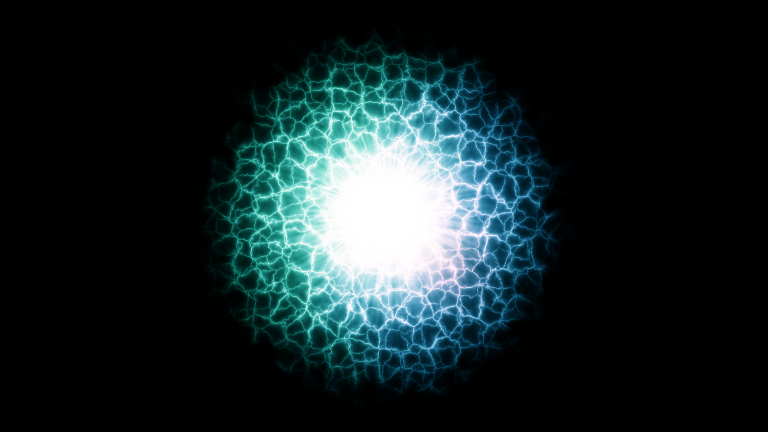
A Shadertoy shader for this background:

```glsl
// A burst of light: a white core inside a ball of teal and blue filaments on black.
// Two warped Voronoi webs supply the filaments, a Gaussian falloff the energy,
// and an exponential exposure curve turns that energy into colour.

#define CELL_DENSITY 17.0    // web cells per canvas height
#define FILAMENT_WIDTH 0.055 // in cells
#define BODY_ENERGY 5.0
#define BODY_SPREAD 0.040    // squared radius of the body
#define CORE_ENERGY 7.0
#define CORE_SPREAD 0.007    // squared radius of the core
#define EDGE_RADIUS 0.385    // where the web starts to break up
#define WARP 0.22            // bending of the filaments, in cells

const vec3 GREEN_TINT = vec3(0.21, 1.04, 0.92);
const vec3 BLUE_TINT = vec3(0.27, 0.80, 1.19);

vec2 hash2(vec2 p) {
    vec3 q = fract(p.xyx * vec3(0.1031, 0.1030, 0.0973));
    q += dot(q, q.yzx + 33.33);
    return fract((q.xx + q.yz) * q.zy);
}

float cornerGradient(vec2 cell, vec2 offset) {
    return dot(hash2(cell) * 2.0 - 1.0, offset);
}

// Gradient noise, roughly -0.7 to 0.7
float noise(vec2 p) {
    vec2 i = floor(p), f = fract(p);
    vec2 u = f * f * f * (f * (f * 6.0 - 15.0) + 10.0);
    vec2 e = vec2(1.0, 0.0);
    return mix(mix(cornerGradient(i, f), cornerGradient(i + e, f - e), u.x),
               mix(cornerGradient(i + e.yx, f - e.yx), cornerGradient(i + 1.0, f - 1.0), u.x), u.y);
}

float fbm(vec2 p) {
    float sum = 0.0, amplitude = 0.6;
    for (int i = 0; i < 4; i++) {
        sum += amplitude * noise(p);
        p = mat2(1.6, 1.2, -1.2, 1.6) * p + 7.3;
        amplitude *= 0.5;
    }
    return sum;
}

vec2 cellPoint(vec2 cell) {
    return 0.1 + 0.8 * hash2(cell + 40.0);
}

// Distance to the nearest Voronoi border
float borderDistance(vec2 p) {
    vec2 base = floor(p), f = fract(p), nearest = vec2(0.0);
    float best = 8.0;
    for (int y = -1; y <= 1; y++)
    for (int x = -1; x <= 1; x++) {
        vec2 cell = vec2(x, y);
        vec2 toPoint = cell + cellPoint(base + cell) - f;
        float d = dot(toPoint, toPoint);
        if (d < best) { best = d; nearest = toPoint; }
    }
    float border = 8.0;
    for (int y = -2; y <= 2; y++)
    for (int x = -2; x <= 2; x++) {
        vec2 cell = vec2(x, y);
        vec2 toPoint = cell + cellPoint(base + cell) - f;
        vec2 gap = toPoint - nearest;
        if (dot(gap, gap) > 0.0001)
            border = min(border, dot(0.5 * (toPoint + nearest), normalize(gap)));
    }
    return max(border, 0.0);
}

// Glowing web whose strands bend and vary in strength
float web(vec2 p) {
    vec2 bend = vec2(fbm(p * 1.7), fbm(p * 1.7 + 31.0));
    float d = borderDistance(p + WARP * 2.0 * bend);
    float strength = 0.85 + 0.9 * noise(p * 0.9 + 12.0);
    return max(strength, 0.15) * pow(FILAMENT_WIDTH / (d + FILAMENT_WIDTH), 1.5);
}

void mainImage(out vec4 fragColor, in vec2 fragCoord) {
    vec2 p = (fragCoord - 0.5 * iResolution.xy) / iResolution.y;
    float r = length(p);
    vec2 direction = p / max(r, 0.001);

    // Filaments, broken into scattered strands at the rim
    float strands = web(p * CELL_DENSITY + 50.0)
                  + 0.6 * web(p * CELL_DENSITY * 1.35 + 90.0);
    float raggedness = 0.09 * noise(p * 24.0 + 5.0) + 0.05 * noise(direction * 5.0 + 20.0);
    float rim = 1.0 - smoothstep(-0.03, 0.055, r - EDGE_RADIUS + raggedness);

    // Fine wisps streaming outward through the haze
    float wisps = noise(direction * 22.0 + r * 9.0) + 1.2 * fbm(p * 26.0);
    float outer = smoothstep(0.10, 0.35, r);
    float haze = mix(0.80, 0.12, outer) * (1.0 + 0.55 * wisps);
    float gain = mix(0.6, 3.4, outer);

    // Radial energy
    float body = BODY_ENERGY * exp(-r * r / BODY_SPREAD) * rim;
    float energy = body * max(haze + gain * strands, 0.0)
                 + CORE_ENERGY * exp(-r * r / CORE_SPREAD);

    // Green to the lower left, blue to the lower right, violet in one patch
    float side = dot(p, vec2(0.94, -0.34)) * 2.4 + 0.45 + 0.4 * noise(p * 6.0);
    vec3 tint = mix(GREEN_TINT, BLUE_TINT, smoothstep(0.0, 1.0, side));
    vec2 fromViolet = p - vec2(0.17, -0.12);
    tint.r += 0.22 * exp(-dot(fromViolet, fromViolet) / 0.006);

    // Red rises with the square of energy, so bright parts whiten
    vec3 light = tint * vec3(energy * energy, energy, energy);
    fragColor = vec4(1.0 - exp(-light), 1.0);
}
```
